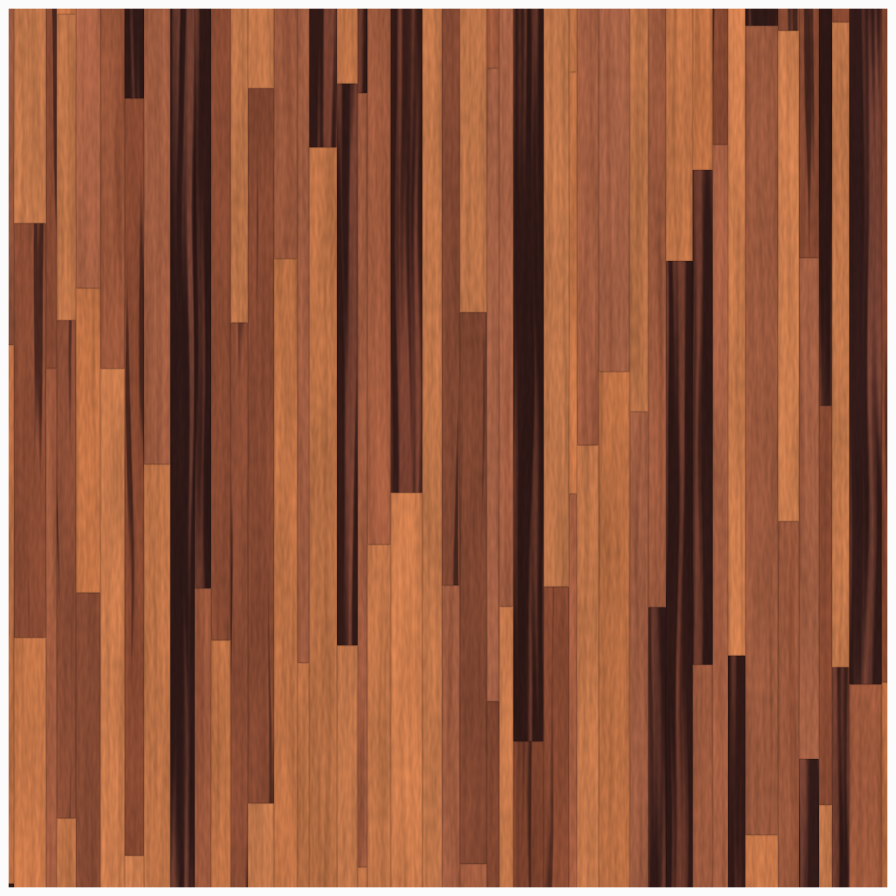
Write a Shadertoy shader that draws this texture.

```glsl
// Butcher-block panel of narrow upright wood strips in mixed tones, inside a thin white margin.

const float COLUMNS = 43.0;
const float MARGIN = 0.0095;
const int SAMPLES = 3;

const vec3 WHITE = vec3(0.99, 0.985, 0.985);
const vec3 HONEY = vec3(0.755, 0.455, 0.28);
const vec3 ROSE = vec3(0.625, 0.36, 0.25);
const vec3 CHESTNUT = vec3(0.52, 0.283, 0.195);
const vec3 UMBER = vec3(0.44, 0.24, 0.185);
const vec3 EBONY = vec3(0.185, 0.095, 0.085);

float hash(vec2 p) {
    vec3 q = fract(p.xyx * vec3(0.1031, 0.103, 0.0973));
    q += dot(q, q.yzx + 33.33);
    return fract((q.x + q.y) * q.z);
}

vec2 gradientAt(vec2 cell) {
    float angle = 6.2832 * hash(cell);
    return vec2(cos(angle), sin(angle));
}

float gradientNoise(vec2 p) {
    vec2 i = floor(p), f = fract(p);
    vec2 u = f * f * f * (f * (f * 6.0 - 15.0) + 10.0);
    vec2 e = vec2(1.0, 0.0);
    float low = mix(dot(gradientAt(i), f), dot(gradientAt(i + e), f - e), u.x);
    float high = mix(dot(gradientAt(i + e.yx), f - e.yx), dot(gradientAt(i + 1.0), f - 1.0), u.x);
    return mix(low, high, u.y);
}

// Position of the irregular cut number k along a line
float cutAt(float k, float seed, float jitter) {
    return k + jitter * (hash(vec2(k + 100.0, seed)) - 0.5);
}

// Returns the index of the piece at x and the distance to its nearest cut
vec2 pieceAt(float x, float seed, float jitter) {
    float k = floor(x);
    if (x < cutAt(k, seed, jitter)) k -= 1.0;
    else if (x >= cutAt(k + 1.0, seed, jitter)) k += 1.0;
    float edge = min(x - cutAt(k, seed, jitter), cutAt(k + 1.0, seed, jitter) - x);
    return vec2(k, edge);
}

// Long dark veins that wander slightly along the strip
float veins(vec2 p, float density) {
    float wander = 0.006 * gradientNoise(p * vec2(8.0, 3.5));
    float broad = gradientNoise(vec2((p.x + wander) * density, p.y * 1.6));
    float thin = gradientNoise(vec2((p.x + wander) * density * 2.3, p.y * 2.5));
    return broad + 0.6 * thin;
}

// Fine fibres and short pores
float fibres(vec2 p) {
    float fibre = gradientNoise(p * vec2(190.0, 7.0));
    float pores = gradientNoise(p * vec2(330.0, 60.0));
    float cloud = gradientNoise(p * vec2(28.0, 5.0));
    return 0.11 * fibre + 0.11 * pores + 0.11 * cloud;
}

// Wood of one strip: pick is its tone rank from light to dark
vec3 stripColor(vec2 p, float pick, float seed) {
    vec2 grainPos = p + vec2(seed * 17.0, seed * 31.0);
    float vein = veins(grainPos, 75.0);
    vec3 wood;
    if (pick < 0.37) {
        wood = HONEY * (1.0 - 0.08 * smoothstep(0.1, 0.5, vein));
    } else if (pick < 0.63) {
        wood = mix(ROSE, CHESTNUT, 0.55 * smoothstep(0.05, 0.5, vein));
    } else if (pick < 0.82) {
        wood = mix(CHESTNUT, EBONY, 0.75 * smoothstep(0.28, 0.55, vein));
    } else {
        wood = mix(EBONY, UMBER, smoothstep(-0.12, 0.42, vein));
    }
    float brightness = 1.0 + 0.12 * (hash(vec2(seed * 91.0, 7.0)) - 0.5);
    float redness = 0.05 * (hash(vec2(seed * 57.0, 3.0)) - 0.5);
    wood *= vec3(1.0, 1.0 - redness, 1.0 - 2.0 * redness);
    return wood * (brightness + fibres(grainPos));
}

vec3 panel(vec2 p) {
    vec2 column = pieceAt(p.x * COLUMNS, 5.0, 0.75);
    float stripLength = mix(0.55, 1.0, hash(vec2(column.x, 21.0)));
    float start = 8.0 * hash(vec2(column.x, 43.0));
    vec2 row = pieceAt(p.y / stripLength + start, column.x + 60.0, 0.6);

    // Golden-ratio steps keep the tone shares even and neighbours distinct
    float seed = hash(vec2(column.x + 3.0, row.x + 71.0));
    float pick = fract(column.x * 0.618 + row.x * 0.41 + seed * 0.4);
    vec3 wood = stripColor(p, pick, seed);

    float seam = min(column.y / COLUMNS, row.y * stripLength);
    return wood * mix(0.84, 1.0, smoothstep(0.0, 0.0018, seam));
}

vec3 scene(vec2 p) {
    vec2 fromCentre = abs(p - 0.5);
    bool outside = max(fromCentre.x, fromCentre.y) > 0.5 - MARGIN;
    return outside ? WHITE : panel(p);
}

void mainImage(out vec4 fragColor, in vec2 fragCoord) {
    // Average a small grid of samples to smooth every edge
    vec3 sum = vec3(0.0);
    for (int j = 0; j < SAMPLES; j++) {
        for (int i = 0; i < SAMPLES; i++) {
            vec2 offset = (vec2(i, j) + 0.5) / float(SAMPLES) - 0.5;
            sum += scene((fragCoord + offset) / iResolution.xy);
        }
    }
    fragColor = vec4(sum / float(SAMPLES * SAMPLES), 1.0);
}
```
